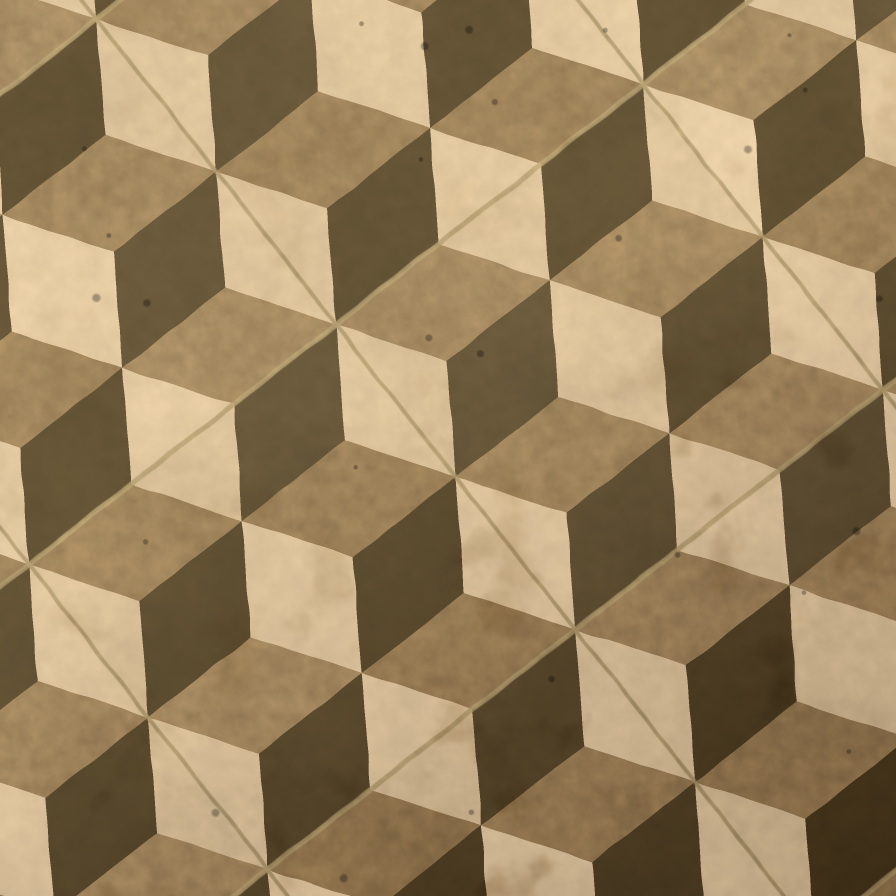
Reproduce this pattern procedurally as a WebGL 2 fragment shader.

```glsl
#version 300 es
precision highp float;
// Worn cement floor tiles with a slanted tumbling-block pattern and thin grout lines.

uniform vec2 u_resolution;
out vec4 fragColor;

const vec3 CREAM = vec3(0.885, 0.785, 0.625);
const vec3 TAN   = vec3(0.655, 0.545, 0.380);
const vec3 UMBER = vec3(0.405, 0.340, 0.220);
const vec3 GROUT = vec3(0.730, 0.640, 0.455);

// Two block edges span the triangular grid; the third edge is their sum.
const vec2 ORIGIN    = vec2(0.375, 0.638);
const vec2 EDGE_DOWN = vec2(0.0096, -0.1298);
const vec2 EDGE_RISE = vec2(0.1143, 0.0893);

const float TILE_SIZE = 0.434;
const int   SAMPLES   = 3;

float hash(vec2 p) {
    return fract(sin(dot(p, vec2(127.1, 311.7))) * 43758.5453);
}

float noise(vec2 p) {
    vec2 i = floor(p), f = fract(p);
    f = f * f * (3.0 - 2.0 * f);
    return mix(mix(hash(i), hash(i + vec2(1, 0)), f.x),
               mix(hash(i + vec2(0, 1)), hash(i + vec2(1, 1)), f.x), f.y);
}

float fbm(vec2 p) {
    float sum = 0.0, amp = 0.5;
    for (int i = 0; i < 4; i++) {
        sum += amp * noise(p);
        p = mat2(1.6, 1.2, -1.2, 1.6) * p + 3.7;
        amp *= 0.5;
    }
    return sum;
}

// Position inside the square tiles: whole numbers lie on grout lines.
vec2 tileCoord(vec2 grid) {
    return vec2(grid.x / 4.0, (2.0 * grid.y - grid.x) / 6.0);
}

// Colour of the block face at a grid position, with a tone shift per piece.
vec3 faceColor(vec2 grid, vec2 tile) {
    vec2 cell = floor(grid), f = fract(grid);
    float phase = mod(cell.x + cell.y, 3.0);
    bool lower = f.x > f.y;
    vec3 color = TAN;
    float face = 1.0;
    if (phase > 1.5) {
        color = UMBER;
        face = 2.0;
    } else if ((phase < 0.5) == lower) {
        color = CREAM;
        face = 0.0;
    }
    // Join the two triangles of a face under one cell number.
    if (phase > 0.5 && phase < 1.5) cell -= lower ? vec2(0, 1) : vec2(1, 0);
    float tone = hash(cell + 17.0 * face + 5.3 * floor(tile)) - 0.5;
    return color + 0.04 * tone;
}

// Coverage of a line on every whole number of x, widths in canvas units.
float gridLine(float x, float halfWidth, float blur) {
    float d = abs(fract(x + 0.5) - 0.5) * TILE_SIZE;
    return 1.0 - smoothstep(halfWidth - blur, halfWidth + blur, d);
}

vec3 floorColor(vec2 p, mat2 toGrid) {
    vec2 grid = toGrid * (p - ORIGIN);
    vec2 tile = tileCoord(grid);
    vec3 color = faceColor(grid, tile);
    float rising  = gridLine(tile.x, 0.0028, 0.0012);
    float falling = gridLine(tile.y, 0.0022, 0.0012);
    color = mix(color, GROUT * 0.95, 0.85 * falling);
    return mix(color, GROUT, 0.85 * rising);
}

// Sparse small dark chips, one possible chip in each square.
float chips(vec2 p) {
    vec2 cell = floor(p);
    vec2 center = 0.25 + 0.5 * vec2(hash(cell), hash(cell + 41.0));
    float radius = 0.04 + 0.05 * hash(cell + 7.0);
    float spot = 1.0 - smoothstep(radius * 0.4, radius, length(fract(p) - center));
    return spot * step(0.86, hash(cell + 23.0));
}

void main() {
    vec2 p = gl_FragCoord.xy / u_resolution.y;
    float pixel = 1.0 / u_resolution.y;
    mat2 toGrid = inverse(mat2(EDGE_DOWN, EDGE_RISE));

    // Slightly uneven hand-made edges, smoothed by sub-samples.
    vec2 wobble = 0.0022 * (vec2(noise(p * 38.0), noise(p * 38.0 + 50.0)) - 0.5);
    vec3 color = vec3(0.0);
    for (int j = 0; j < SAMPLES; j++)
        for (int i = 0; i < SAMPLES; i++) {
            vec2 offset = (vec2(i, j) + 0.5) / float(SAMPLES) - 0.5;
            color += floorColor(p + wobble + offset * pixel, toGrid);
        }
    color /= float(SAMPLES * SAMPLES);

    // Mottled cement: fine grain is strongest on the mid tone.
    float midTone = 1.0 - smoothstep(0.0, 0.28, abs(color.r - TAN.r));
    color *= 1.0 + (0.07 + 0.13 * midTone) * (fbm(p * 75.0) - 0.47);
    color *= 1.0 + 0.10 * (fbm(p * 11.0 + 9.0) - 0.47);

    // Light fades toward the lower right, where dirt also gathers.
    float fade = smoothstep(0.4, 1.2, 0.45 * p.x + 0.75 * (1.0 - p.y));
    color -= fade * vec3(0.145, 0.140, 0.110);
    float stain = smoothstep(0.56, 0.78, fbm(p * 16.0 + 31.0));
    color *= 1.0 - stain * (0.04 + 0.16 * fade) * vec3(0.8, 1.0, 1.4);
    color *= 1.0 - 0.3 * chips(p * 14.0);

    fragColor = vec4(clamp(color, 0.0, 1.0), 1.0);
}
```
